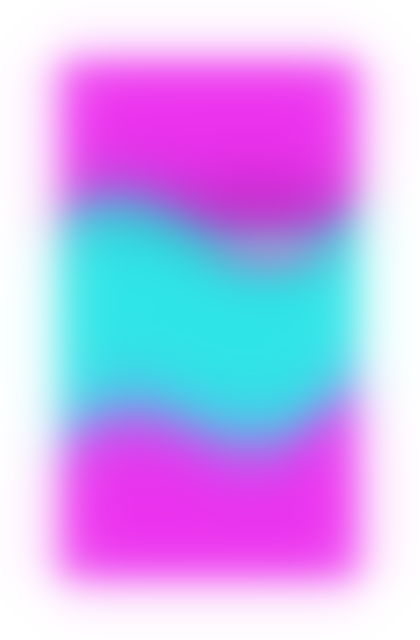
Write a WebGL 1 fragment shader that draws this background.

```glsl
precision highp float;

uniform vec2 u_resolution;

const float TAU = 6.28319;
const vec3 WHITE = vec3(1.0);
const vec3 MAGENTA = vec3(0.925, 0.19, 0.935);
const vec3 CYAN = vec3(0.18, 0.90, 0.905);
const vec3 HAZE = vec3(0.72, 0.62, 0.84);

// Blurred step: 0.5 on the edge, spread is the blur's deviation
float softEdge(float d, float spread) {
  return 1.0 / (1.0 + exp(-1.702 * d / spread));
}

float softSpan(float v, float low, float high, float spread) {
  return softEdge(v - low, spread) * softEdge(high - v, spread);
}

float softBox(vec2 p, vec2 low, vec2 high, vec2 spread) {
  return softSpan(p.x, low.x, high.x, spread.x)
       * softSpan(p.y, low.y, high.y, spread.y);
}

float wave(float x, float level, float height, float start, float wavelength) {
  return level - height * sin(TAU * (x - start) / wavelength);
}

float glow(vec2 p, vec2 center, vec2 radius) {
  vec2 d = (p - center) / radius;
  return exp(-dot(d, d));
}

void main() {
  vec2 uv = gl_FragCoord.xy / u_resolution;

  // Wavy cyan band across the magenta panel, softer along its lower side
  float upper = wave(uv.x, 0.655, 0.034, 0.456, 0.714);
  float lower = wave(uv.x, 0.332, 0.022, 0.456, 0.556)
              + 0.036 * smoothstep(0.65, 0.90, uv.x);
  float band = softEdge(upper - uv.y, 0.041) * softEdge(uv.y - lower, 0.050);
  vec3 color = mix(MAGENTA, CYAN, band);

  // Dim upper crest, with a pale haze below the deepest shade
  float crest = exp(-pow((uv.y - upper) / 0.075, 2.0));
  float shade = glow(uv, vec2(0.62, 0.685), vec2(0.22, 0.075));
  float haze = glow(uv, vec2(0.645, 0.605), vec2(0.13, 0.045));
  color *= 1.0 - 0.06 * crest - 0.09 * shade;
  color = mix(color, HAZE, 0.42 * haze);

  // Panel fades into the white surround
  float panel = softBox(uv, vec2(0.142, 0.094), vec2(0.854, 0.907),
                        vec2(0.055, 0.034));
  gl_FragColor = vec4(mix(WHITE, color, panel), 1.0);
}
```
